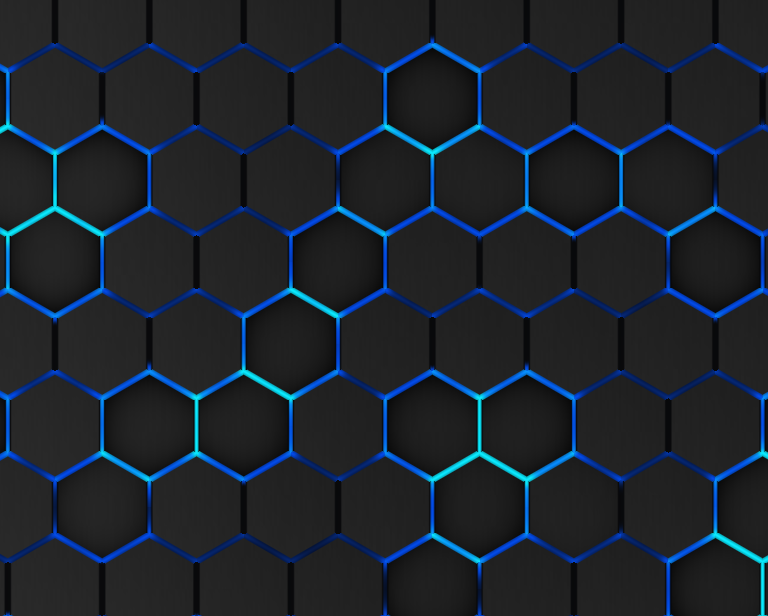
Write a WebGL 1 fragment shader that draws this pattern.

```glsl
precision highp float;

uniform vec2 u_resolution;

#define COLUMNS 8.14
#define ORIGIN vec2(0.583, 0.286)
#define ROW_STEP 0.8660254
#define SLANT_HALF_WIDTH 0.032
#define LIT_GAP_HALF_WIDTH 0.021
#define DARK_GAP_HALF_WIDTH 0.034
#define SUNKEN_RANGE vec2(0.60, 0.84)
#define SHADOW_FALLOFF 8.0
#define SHADOW_STRENGTH 0.62
#define FACE_GRAY 0.130
#define GAP_BLACK vec3(0.022, 0.024, 0.032)

float hash(vec2 p) {
  vec3 q = fract(vec3(p.xyx) * 0.1031);
  q += dot(q, q.yzx + 33.33);
  return fract((q.x + q.y) * q.z);
}

// Centre of the unit-pitch hexagon that holds p
vec2 hexCentre(vec2 p) {
  vec2 pitch = vec2(1.0, 2.0 * ROW_STEP);
  vec2 evenRow = floor(p / pitch + 0.5) * pitch;
  vec2 oddRow = (floor(p / pitch) + 0.5) * pitch;
  vec2 a = p - evenRow;
  vec2 b = p - oddRow;
  return dot(a, a) < dot(b, b) ? evenRow : oddRow;
}

// Random level of a tile, 0 raised to 1 deep
float tileLevel(vec2 centre) {
  vec2 id = floor(vec2(centre.x * 2.0, centre.y / ROW_STEP) + 0.5);
  return hash(id + 57.0);
}

float sunken(float level) {
  return smoothstep(SUNKEN_RANGE.x, SUNKEN_RANGE.y, level);
}

// Navy through blue to cyan
vec3 glowRamp(float t) {
  vec3 c = mix(vec3(0.03, 0.06, 0.15), vec3(0.02, 0.15, 0.45), smoothstep(0.0, 0.27, t));
  c = mix(c, vec3(0.01, 0.29, 0.91), smoothstep(0.25, 0.52, t));
  c = mix(c, vec3(0.03, 0.57, 1.0), smoothstep(0.55, 0.80, t));
  return mix(c, vec3(0.04, 0.92, 1.0), smoothstep(0.78, 1.0, t));
}

float band(float dist, float halfWidth, float pixel) {
  return 1.0 - smoothstep(halfWidth - pixel, halfWidth + pixel, dist);
}

void main() {
  vec2 uv = gl_FragCoord.xy / u_resolution.x;
  float pixel = 0.7 * COLUMNS / u_resolution.x;
  vec2 p = uv * COLUMNS - ORIGIN;
  vec2 centre = hexCentre(p);
  vec2 local = p - centre;
  float level = tileLevel(centre);
  float depth = sunken(level);

  // Visit the six neighbours: two nearest edges and the cast shadows
  float edge = 1.0;
  float nextEdge = 1.0;
  float edgeLevel = 0.0;
  float cornerLevel = 0.0;
  float slant = 0.0;
  float light = 1.0;
  for (int k = 0; k < 6; k++) {
    float angle = float(k) * 1.0471976;
    vec2 dir = vec2(cos(angle), sin(angle));
    float dist = 0.5 - dot(local, dir);
    float other = tileLevel(centre + dir);
    float drop = max(depth - sunken(other), 0.0) + 0.25 * depth;
    light *= 1.0 - SHADOW_STRENGTH * min(drop, 1.0) * exp(-SHADOW_FALLOFF * dist);
    if (dist < edge) {
      nextEdge = edge;
      cornerLevel = edgeLevel;
      edge = dist;
      edgeLevel = other;
      slant = step(0.5, abs(dir.y));
    } else if (dist < nextEdge) {
      nextEdge = dist;
      cornerLevel = other;
    }
  }

  // Matte faces, a little paler towards the left
  float gray = FACE_GRAY + 0.025 * (1.0 - smoothstep(0.0, 0.5, uv.x));
  gray += 0.018 * dot(local, vec2(-0.5, -0.8));
  gray += 0.005 * (hash(floor(vec2(p.x * 40.0, p.y * 3.0)) + 90.0) - 0.5);
  vec3 color = vec3(gray * light);

  // Light leaking through the gaps, strongest at corners and deep tiles
  float nearCorner = exp(-13.0 * max(nextEdge - edge, 0.0));
  float glow = 0.10 + 0.22 * (level + edgeLevel) + 0.24 * (depth + sunken(edgeLevel));
  glow += nearCorner * (0.16 + 0.26 * sunken(cornerLevel));

  // Upright gaps stay black until their glow is strong
  float lit = max(slant, smoothstep(0.38, 0.58, glow));
  float darkGap = band(edge, DARK_GAP_HALF_WIDTH, pixel * 1.5) * (1.0 - slant);
  color = mix(color, GAP_BLACK, darkGap * 0.9);
  float halfWidth = mix(LIT_GAP_HALF_WIDTH, SLANT_HALF_WIDTH, slant);
  vec3 lineColor = glowRamp(glow) * (1.0 - 0.25 * smoothstep(0.0, halfWidth, edge));
  color = mix(color, lineColor, band(edge, halfWidth, pixel) * lit);

  gl_FragColor = vec4(color, 1.0);
}
```
